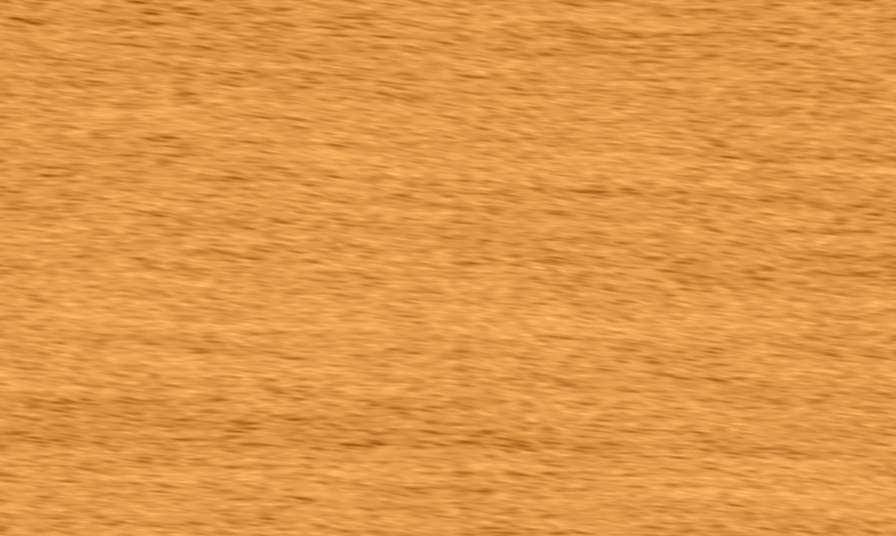
Write a WebGL 1 fragment shader that draws this texture.

```glsl
precision highp float;
// Light oak veneer: short, crisp, tilted pores and fibres over thin, soft horizontal bands.

uniform vec2 u_resolution;

#define WOOD_COLOR vec3(0.877, 0.598, 0.288)
#define TONE_TINT vec3(1.0, 1.06, 0.90)
#define PORE_SIZE vec2(0.031, 0.0046)
#define FIBRE_SIZE vec2(0.021, 0.0038)
#define STREAK_SIZE vec2(0.19, 0.0095)
#define BAND_SIZE vec2(0.90, 0.048)
#define PORE_DEPTH 0.076
#define FIBRE_DEPTH 0.055
#define STREAK_DEPTH 0.032
#define BAND_DEPTH 0.028
#define GRAIN_TILT 0.09
#define PORE_SHARE 0.23

// Three random values per cell
vec3 hash3(vec2 cell) {
  vec3 q = fract(cell.xyx * vec3(0.1031, 0.1030, 0.0973));
  q += dot(q, q.yxz + 33.33);
  return fract((q.xxy + q.yzz) * q.zyx);
}

// Cellular strokes: x sums light and dark ones, y sums a sparse share of them
vec2 strokes(vec2 p, vec2 size, float seed) {
  vec2 q = p / size;
  vec2 cell = floor(q);
  vec2 total = vec2(0.0);
  for (int j = -1; j <= 1; j++) {
    for (int i = -1; i <= 1; i++) {
      vec2 neighbour = cell + vec2(float(i), float(j));
      vec3 rnd = hash3(neighbour + seed);
      vec2 offset = q - neighbour - rnd.xy;
      float body = max(1.0 - dot(offset, offset), 0.0);
      body *= body;
      total += body * vec2(2.0 * rnd.z - 1.0, step(1.0 - PORE_SHARE, rnd.z));
    }
  }
  return total;
}

// Slow bending of the grain from layered sines
float grainBend(vec2 p) {
  return 0.007 * sin(3.1 * p.x + 4.3 * p.y + 0.7)
       + 0.003 * sin(6.7 * p.x - 9.1 * p.y + 2.1)
       + 0.001 * sin(17.0 * p.x + 13.0 * p.y);
}

void main() {
  vec2 p = gl_FragCoord.xy / u_resolution.y;
  float bend = grainBend(p);
  vec2 level = p + vec2(0.0, bend + 0.01 * p.x);
  vec2 tilted = p + vec2(0.0, bend + GRAIN_TILT * p.x);

  // Long bands and medium streaks
  float band = strokes(level, BAND_SIZE, 37.0).x;
  float streak = strokes(level + vec2(0.0, 0.03 * p.x), STREAK_SIZE, 71.0).x;

  // Fine fibres and sparse dark pores, denser in dark bands
  float fibre = strokes(tilted, FIBRE_SIZE, 131.0).x;
  float pore = strokes(tilted, PORE_SIZE, 211.0).y;
  float poreStrength = clamp(1.0 - 0.35 * band - 0.3 * streak, 0.4, 1.5);

  float tone = BAND_DEPTH * band + STREAK_DEPTH * streak + FIBRE_DEPTH * fibre;
  tone -= PORE_DEPTH * (pore * poreStrength - PORE_SHARE);

  gl_FragColor = vec4(clamp(WOOD_COLOR + tone * TONE_TINT, 0.0, 1.0), 1.0);
}
```
